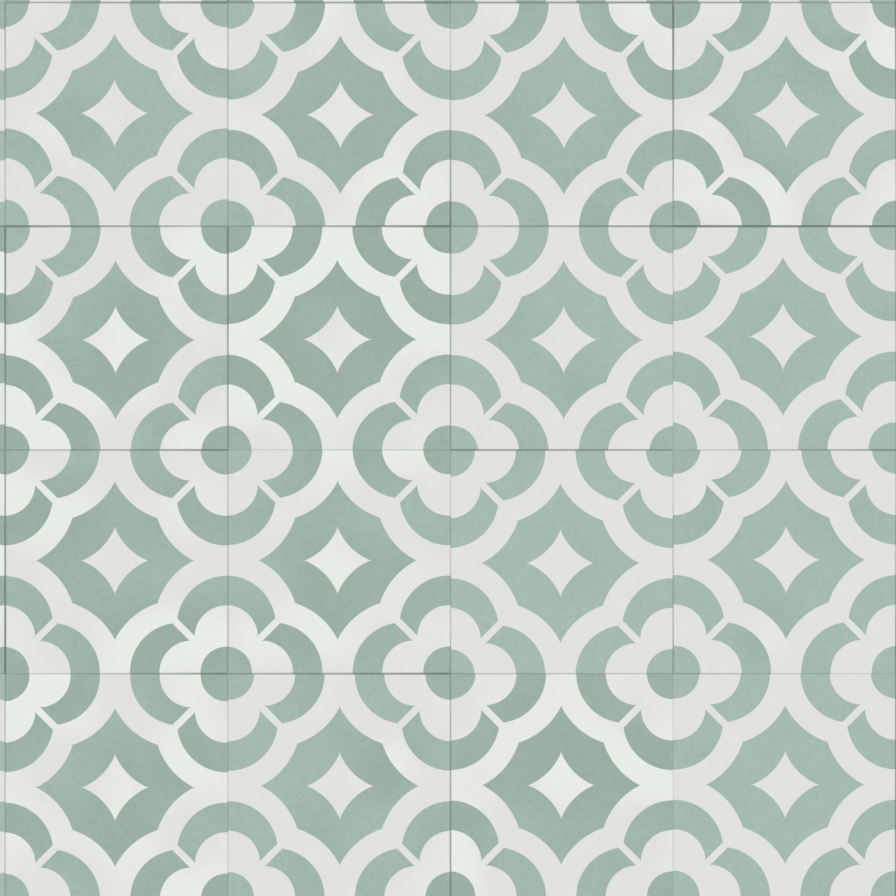
Reproduce this pattern procedurally as a WebGL 2 fragment shader.

```glsl
#version 300 es
precision highp float;
// Cement tiles, four by four: a pale star in a green diamond on each tile,
// with quarter flowers that meet at the tile corners. Shapes are folded circle
// distances; a hash shifts and tints each tile and varies the joints.

uniform vec2 u_resolution;
out vec4 outColor;

const vec2 TILE_SIZE = vec2(0.2485, 0.2497);
const vec2 MIDDLE_CORNER = vec2(0.5028, 0.4978);

const vec3 GREEN_LIGHT = vec3(0.65, 0.735, 0.69);
const vec3 GREEN_DARK = vec3(0.605, 0.685, 0.645);
const vec3 WHITE_WARM = vec3(0.888, 0.888, 0.87);
const vec3 WHITE_BRIGHT = vec3(0.91, 0.93, 0.90);
const vec3 JOINT_COLOR = vec3(0.38, 0.42, 0.40);

float hash(vec2 p) {
    vec3 q = fract(vec3(p.xyx) * 0.1031);
    q += dot(q, q.yzx + 33.33);
    return fract((q.x + q.y) * q.z);
}

float valueNoise(vec2 p) {
    vec2 cell = floor(p);
    vec2 t = fract(p);
    t = t * t * (3.0 - 2.0 * t);
    float low = mix(hash(cell), hash(cell + vec2(1.0, 0.0)), t.x);
    float high = mix(hash(cell + vec2(0.0, 1.0)), hash(cell + 1.0), t.x);
    return mix(low, high, t.y);
}

float circle(vec2 p, vec2 center, float radius) {
    return length(p - center) - radius;
}

// Coverage of the inside of a signed distance
float fill(float dist, float soft) {
    return 1.0 - smoothstep(-soft, soft, dist);
}

// Green amount for a point measured from the tile center
float greenMask(vec2 p, float soft) {
    vec2 fromCenter = abs(p);
    vec2 corner = abs(0.5 - fromCenter);
    // Fold the flower along its diagonal so one lobe stands for four
    vec2 lobe = vec2(max(corner.x, corner.y), min(corner.x, corner.y));

    float diamond = -circle(lobe, vec2(0.21, 0.0), 0.325);
    float star = -circle(fromCenter, vec2(0.25), 0.27);
    // The star arcs only bound it near the middle of the tile
    star = max(star, fromCenter.x + fromCenter.y - 0.155);
    diamond = max(diamond, -star);

    float gap = 0.016 - (lobe.x - lobe.y) * 0.7071;
    float petal = max(circle(lobe, vec2(0.21, 0.0), 0.222), gap);
    petal = max(petal, -circle(lobe, vec2(0.158, 0.0), 0.142));

    float eye = circle(corner, vec2(0.0), 0.115);
    return fill(min(min(diamond, petal), eye), soft);
}

// Joint darkness, tapering along each segment
float joint(float dist, float along, vec2 id, float soft) {
    float start = hash(id + 7.3);
    float end = hash(id + 41.9);
    float wear = mix(start, end, along);
    float halfWidth = mix(0.0015, 0.0050, wear);
    return fill(dist - halfWidth, soft) * mix(0.25, 0.95, wear * wear);
}

void main() {
    vec2 uv = gl_FragCoord.xy / u_resolution;
    vec2 grid = (uv - MIDDLE_CORNER) / TILE_SIZE + 8.0;
    vec2 tile = floor(grid);
    vec2 local = fract(grid);
    float pixel = 1.0 / (TILE_SIZE.y * min(u_resolution.x, u_resolution.y));
    float soft = max(0.9 * pixel, 0.004);

    // Each tile is laid slightly out of place
    vec2 shift = vec2(hash(tile + 3.1), hash(tile + 17.7)) - 0.5;
    float green = greenMask(local - 0.5 + 0.018 * shift, soft);

    // Pigment: one tone per tile, soft clouds and fine grain
    float tone = hash(tile + 29.5);
    float cloud = valueNoise(uv * 14.0 + tile * 5.0);
    float grain = valueNoise(uv * 260.0) - 0.5;
    float greenAge = smoothstep(0.25, 0.8, 0.55 * tone + 0.45 * cloud);
    float whiteLift = smoothstep(0.45, 0.75, 0.5 * tone + 0.5 * cloud);
    vec3 greenColor = mix(GREEN_LIGHT, GREEN_DARK, greenAge);
    vec3 whiteColor = mix(WHITE_WARM, WHITE_BRIGHT, whiteLift);
    vec3 color = mix(whiteColor, greenColor, green);
    color += grain * mix(0.010, 0.022, green);

    // Joints between tiles, each segment with its own depth
    vec2 nearest = floor(grid + 0.5);
    vec2 edge = abs(grid - nearest);
    float upright = joint(edge.x, local.y, vec2(nearest.x, tile.y), soft);
    float level = joint(edge.y, local.x, vec2(tile.x, nearest.y) + 60.0, soft);
    color = mix(color, JOINT_COLOR, 0.8 * max(upright, level));

    outColor = vec4(color, 1.0);
}
```
